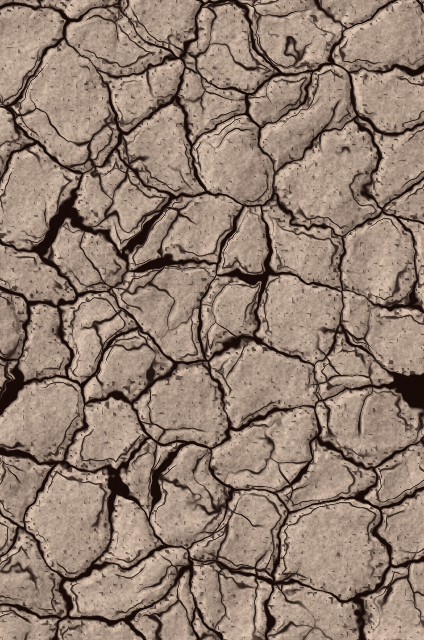
Write a WebGL 2 fragment shader that draws this texture.

```glsl
#version 300 es
precision highp float;

uniform vec2 u_resolution;
out vec4 fragColor;

vec2 hash2(vec2 p) {
    uvec2 v = uvec2(ivec2(floor(p)) + 4096) * uvec2(1597334673u, 3812015801u);
    uint n = (v.x ^ v.y) * 1597334673u;
    n ^= n >> 15;
    n *= 2246822519u;
    n ^= n >> 13;
    return vec2(n & 65535u, n >> 16) / 65535.0;
}

float noise(vec2 p) {
    vec2 i = floor(p), f = fract(p);
    f = f * f * (3.0 - 2.0 * f);
    return mix(mix(hash2(i).x, hash2(i + vec2(1, 0)).x, f.x),
               mix(hash2(i + vec2(0, 1)).x, hash2(i + vec2(1, 1)).x, f.x), f.y);
}

float fbm(vec2 p) {
    float sum = 0.0, amp = 0.5;
    for (int i = 0; i < 4; i++) {
        sum += amp * noise(p);
        p = mat2(1.6, 1.2, -1.2, 1.6) * p + 7.3;
        amp *= 0.5;
    }
    return sum;
}

// Distance to the nearest cell border (x) and a random pair per cell (yz)
vec3 cells(vec2 p) {
    vec2 base = floor(p), f = fract(p), nearCell = vec2(0), toNear = vec2(0);
    float best = 9.0;
    for (int y = -1; y <= 1; y++)
    for (int x = -1; x <= 1; x++) {
        vec2 g = vec2(x, y);
        vec2 r = g + 0.05 + 0.9 * hash2(base + g) - f;
        if (dot(r, r) < best) { best = dot(r, r); toNear = r; nearCell = g; }
    }
    float border = 9.0;
    for (int y = -2; y <= 2; y++)
    for (int x = -2; x <= 2; x++) {
        vec2 g = nearCell + vec2(x, y);
        vec2 r = g + 0.05 + 0.9 * hash2(base + g) - f;
        vec2 across = r - toNear;
        if (dot(across, across) > 1e-4)
            border = min(border, dot(0.5 * (r + toNear), normalize(across)));
    }
    return vec3(border, hash2(base + nearCell + 31.0));
}

vec2 warp(vec2 p) {
    return vec2(noise(p), noise(p + 43.7)) - 0.5;
}

// Surface height (x) and darkness of the cracks (y)
vec2 ground(vec2 p, float pixel) {
    vec2 q = p + 0.5 * warp(p * 1.3) + 0.16 * warp(p * 4.0) + 0.06 * warp(p * 13.0);
    vec3 plate = cells(q);
    float d = plate.x;

    // Main cracks, opening wide in places
    float width = 0.008 + 0.028 * noise(p * 3.1) + 0.075 * smoothstep(0.68, 0.95, noise(p * 1.4 + 9.0));
    float ink = 1.0 - smoothstep(width - pixel, width + pixel * 1.3, d);

    // Broken crack running beside the rim
    float rim = abs(d - 0.08 - 0.09 * noise(p * 2.6 + 5.0));
    float rimMask = smoothstep(0.45, 0.65, noise(p * 2.2 + 20.0));
    ink = max(ink, 0.75 * rimMask * (1.0 - smoothstep(0.003, 0.004 + pixel * 1.2, rim)));

    // Thin cracks that cross some plates and fade out
    float e = cells(q * 1.35 + 0.3 * warp(p * 2.5 + 3.0) + 17.0).x / 1.35;
    float splitMask = smoothstep(0.46, 0.62, noise(p * 1.25 + 61.0));
    float splitWidth = 0.004 + 0.022 * noise(p * 4.0 + 2.0);
    ink = max(ink, 0.9 * splitMask * (1.0 - smoothstep(splitWidth - pixel, splitWidth + pixel, e)));

    // Rounded plates with dents, ripples and crumbly borders
    float h = 0.13 * smoothstep(0.0, 0.17, d) + 0.05 * smoothstep(0.0, 0.1, e) * splitMask;
    h += 0.34 * noise(q * 1.5 + plate.yz * 40.0) + 0.12 * fbm(p * 3.5 + plate.yz * 20.0);
    h += 0.03 * fbm(p * 14.0) * (1.0 + 1.5 * smoothstep(0.2, 0.05, d));
    h -= 0.025 * rimMask * smoothstep(0.04, 0.0, rim);

    // Pits and crumbs, denser near the borders
    float crumbs = smoothstep(0.22, 0.04, d);
    float pits = smoothstep(0.83 - 0.17 * crumbs, 0.98 - 0.1 * crumbs, noise(p * 27.0));
    ink = max(ink, pits * (0.45 + 0.2 * crumbs));
    return vec2(h, ink);
}

void main() {
    vec2 p = gl_FragCoord.xy / u_resolution.y * 9.0;
    float pixel = max(9.0 / u_resolution.y, 0.012);
    vec2 toLight = normalize(vec2(-0.8, 0.6));

    // Slope toward a low sun at the upper left
    vec2 here = ground(p, pixel);
    vec2 ahead = ground(p + toLight * 0.025, pixel);
    float slope = clamp((here.x - ahead.x) / 0.025, -1.6, 1.2);

    float tone = 0.87 + 0.17 * slope;
    tone += 0.12 * (fbm(p * 1.1 + 80.0) - 0.47);
    tone += 0.16 * (noise(p * 45.0) - 0.5) + 0.1 * (noise(p * 21.0 + 6.0) - 0.5);

    // Cracks and the shadows they hold
    tone *= 1.0 - 0.98 * here.y;
    tone *= 1.0 - 0.25 * ahead.y;
    tone = clamp(tone, 0.0, 1.12);

    fragColor = vec4(mix(vec3(0.08, 0.03, 0.02), vec3(0.78, 0.69, 0.62), tone), 1.0);
}
```
